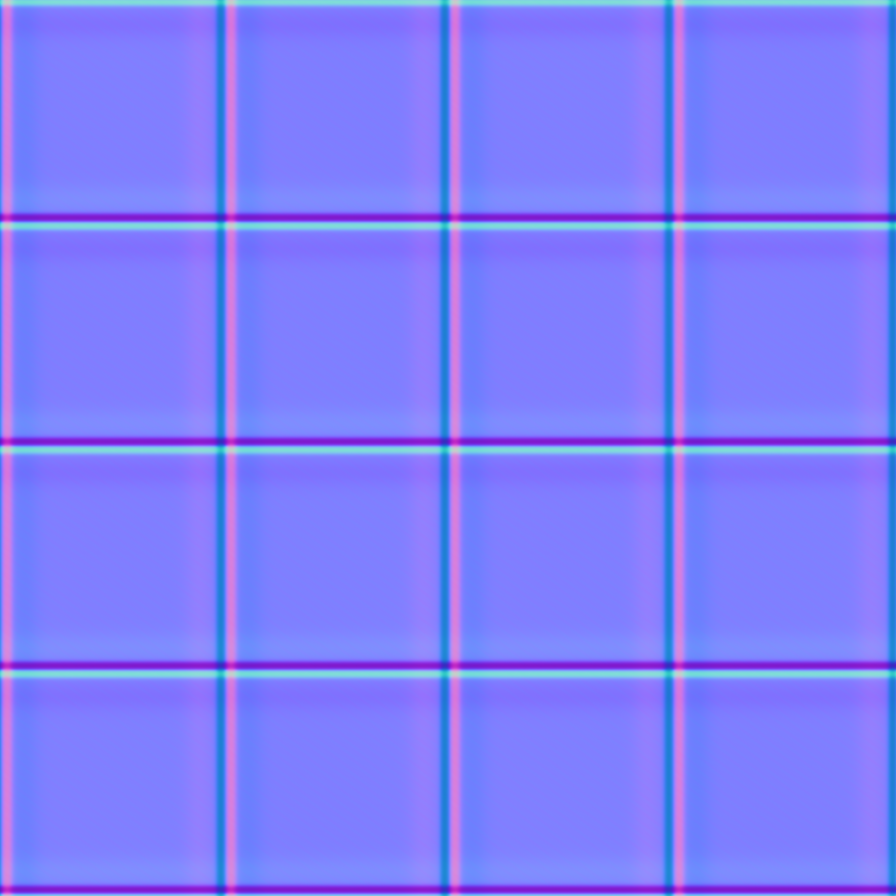
A WebGL 1 fragment shader for this texture map:

```glsl
precision highp float;
// Tangent-space normal map of a 4 by 4 grid of softly bevelled square tiles.
// Each axis sums bell-shaped slopes around the seams; faint diagonal ripples
// and slow layered sines are added before the slope becomes a unit normal.

uniform vec2 u_resolution;

const float TILES = 4.0;
const float TAU = 6.2831853;

// Smooth bump of height 1 centred on c, with half-width w.
float bell(float x, float c, float w) {
  float t = (x - c) / w;
  return exp(-t * t);
}

// Signed distance to the nearest seam, in tiles: -0.5 to 0.5.
float seamOffset(float x) {
  return fract(x + 0.5) - 0.5;
}

// Shallow counter-slope where the tile face settles behind its bevel.
float settle(float d, float amount) {
  return amount * (bell(d, -0.11, 0.065) - bell(d, 0.11, 0.065));
}

// A positive bevel just past the seam and a negative one just before it.
// Each bevel is given as (height, centre, width).
float bevelSlope(float d, vec3 rise, vec3 fall) {
  return rise.x * bell(d, rise.y, rise.z) - fall.x * bell(d, fall.y, fall.z);
}

// Fine diagonal ripples, falling from left to right.
float ripple(vec2 p) {
  float coarse = sin(TAU * dot(p, vec2(16.0, 24.0)));
  float fine = sin(TAU * dot(p, vec2(32.0, 40.0)));
  return 0.7 * coarse + 0.3 * fine;
}

// Slow drift that makes neighbouring tiles differ very slightly.
vec2 drift(vec2 p) {
  return vec2(sin(TAU * 0.5 * p.x + 1.3 * sin(TAU * 0.25 * p.y)),
              sin(TAU * 0.25 * p.y + 1.1 * sin(TAU * 0.5 * p.x)));
}

void main() {
  vec2 p = gl_FragCoord.xy / u_resolution * TILES;
  float across = seamOffset(p.x);
  float down = seamOffset(-p.y);

  // Bevels: pink and teal across, green and violet down.
  vec2 slope = vec2(
    bevelSlope(across, vec3(1.0, 0.032, 0.023), vec3(1.2, -0.014, 0.020)),
    bevelSlope(down, vec3(1.1, 0.008, 0.018), vec3(1.35, -0.028, 0.018)));
  slope += vec2(settle(across, 0.15), settle(down, 0.11));

  // Surface texture on the tile faces.
  slope += vec2(-0.018, 0.014) * ripple(p);
  slope += 0.008 * drift(p) - vec2(0.0, 0.008);

  vec3 normal = normalize(vec3(slope, 1.0));
  gl_FragColor = vec4(normal * 0.5 + 0.5, 1.0);
}
```
